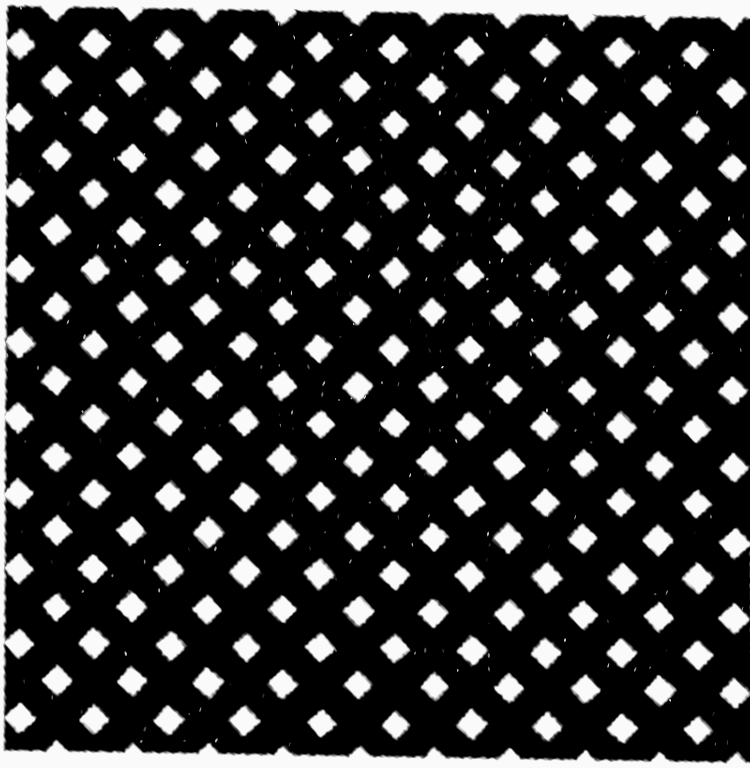
This pattern is drawn by a Shadertoy shader. Its source:

```glsl
// Black sheet pierced by a staggered lattice of white diamonds, with ragged edges and pale specks.

float hash(vec2 p) {
    return fract(sin(dot(p, vec2(127.1, 311.7))) * 43758.5);
}

vec2 hash2(vec2 p) {
    return vec2(hash(p), hash(p + 19.7));
}

// Rounded square turned on its corner; negative inside.
float diamond(vec2 p, float halfSide, float angle) {
    float c = cos(angle), s = sin(angle);
    vec2 b = abs(mat2(c, -s, s, c) * p) - halfSide + 0.03;
    return length(max(b, 0.0)) + min(max(b.x, b.y), 0.0) - 0.03;
}

// Two interleaved square grids of holes, each hole slightly varied.
float holes(vec2 p) {
    float d = 1.0;
    for (int k = 0; k < 2; k++) {
        float shift = 0.5 * float(k);
        vec2 g = p - vec2(0.253, 0.569) - shift + 0.5;
        vec2 id = floor(g) + shift;
        vec2 jitter = (hash2(id + 3.1) - 0.5) * 0.035;
        float halfSide = 0.145 + 0.018 * (hash(id + 7.3) - 0.5);
        float angle = 0.785 + 0.16 * (hash(id + 11.9) - 0.5);
        d = min(d, diamond(fract(g) - 0.5 - jitter, halfSide, angle));
    }
    return d;
}

// Paper showing outside the printed sheet; negative on the paper.
float margins(vec2 p) {
    float left = p.x - 0.1 + 0.004 * p.y;
    float d = min(left, min(p.y - 0.08, 10.0 - p.y));
    float rightStrip = max(p.x - 9.975, abs(p.y - 7.9) - 0.7);
    rightStrip = max(9.965 - p.x, abs(p.y - 7.85) - 0.65);
    return min(d, rightStrip);
}

// Small upright flecks, one at most per cell, thickest above the middle.
float specks(vec2 p) {
    vec2 g = p / 0.2;
    vec2 id = floor(g);
    vec2 q = fract(g) - 0.3 - 0.4 * hash2(id);
    q.x += q.y * (hash(id + 5.3) - 0.4) * 0.7;
    vec2 size = vec2(0.05, 0.08) + vec2(0.05, 0.12) * hash2(id + 31.0);
    vec2 away = (p - vec2(5.9, 3.1)) / vec2(3.0, 2.6);
    float density = 0.07 + 0.33 * exp(-dot(away, away));
    float level = hash(id + 47.0);
    float fleck = 1.0 - smoothstep(0.4, 1.2, length(q / size));
    return fleck * step(hash(id + 61.0), density) * (0.12 + 0.75 * level * level);
}

void mainImage(out vec4 fragColor, in vec2 fragCoord) {
    // One unit is one lattice period, with y running downwards.
    vec2 uv = fragCoord / iResolution.xy;
    vec2 p = vec2(uv.x, 1.0 - uv.y) * vec2(10.0, 10.24);

    // Slight skew of the whole sheet.
    vec2 sheet = p - vec2(0.0006 * p.x * p.y, 0.0165 * p.x);

    // Layered sines roughen every outline.
    float rough = sin(p.x * 37.0 + 2.0 * sin(p.y * 23.0))
                + sin(p.y * 43.0 + 2.0 * sin(p.x * 29.0))
                + 0.6 * sin(p.x * 71.0 - p.y * 63.0);
    float d = min(holes(sheet), margins(sheet)) + 0.005 * rough;

    float soft = max(0.026, 10.0 / iResolution.x);
    float paper = 1.0 - smoothstep(-soft, soft, d);
    float light = max(paper, specks(p));
    fragColor = vec4(vec3(0.98 * light), 1.0);
}
```
